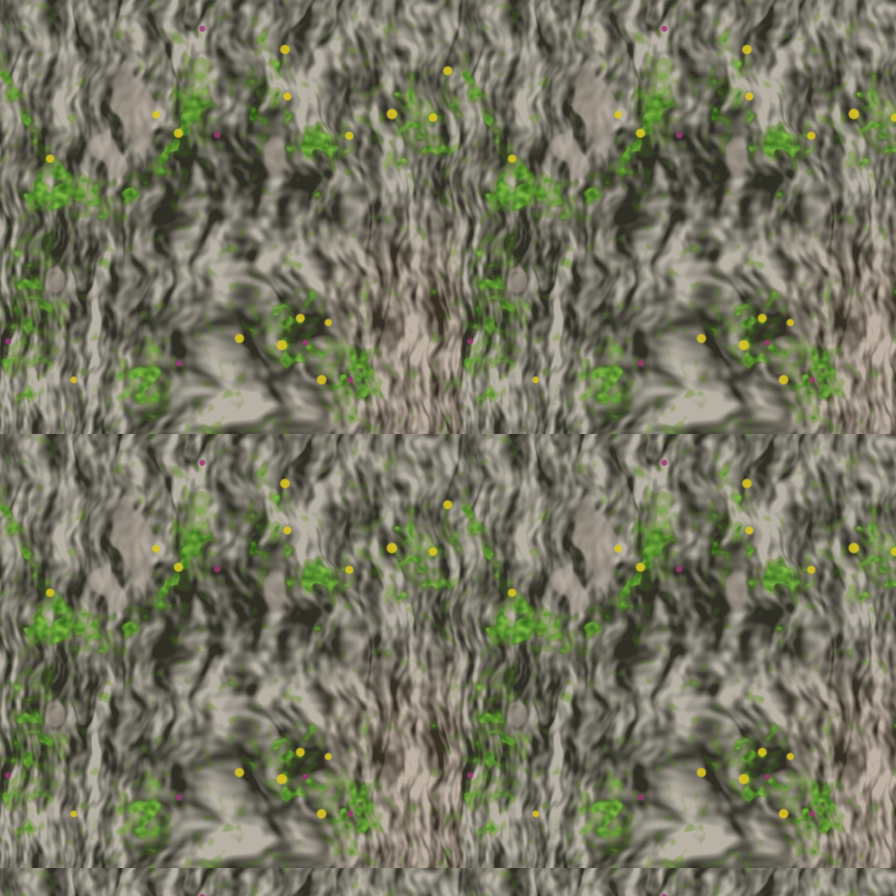
This texture is drawn by a Shadertoy shader. Its source:

```glsl
vec2 hash2(vec2 p) {
    vec2 k = vec2(dot(p, vec2(127.1, 311.7)), dot(p, vec2(269.5, 183.3)));
    return fract(sin(k) * 43758.5);
}

// Gradient noise on a lattice that wraps after the given number of cells
float corner(vec2 cell, vec2 offset, vec2 f, vec2 cells) {
    return dot(hash2(mod(cell + offset, cells) + cells) * 2.0 - 1.0, f - offset);
}

float noise(vec2 uv, vec2 cells) {
    vec2 p = uv * cells, i = floor(p), f = p - i;
    vec2 s = f * f * f * (f * (f * 6.0 - 15.0) + 10.0);
    float a = mix(corner(i, vec2(0, 0), f, cells), corner(i, vec2(1, 0), f, cells), s.x);
    float b = mix(corner(i, vec2(0, 1), f, cells), corner(i, vec2(1, 1), f, cells), s.x);
    return mix(a, b, s.y);
}

// Soft elliptical spot, wrapping sideways
float blob(vec2 uv, vec2 centre, vec2 radius) {
    vec2 q = uv - centre;
    q.x -= round(q.x);
    q /= radius;
    return exp(-dot(q, q));
}

// Where plants grow: an arc below the rock, then clumps and columns
float plantCover(vec2 uv) {
    float arcY = 0.46 - 6.0 * pow(abs(uv.x - 0.23), 2.0);
    float cover = 0.8 * exp(-pow((uv.y - arcY) / 0.035, 2.0)) * smoothstep(0.48, 0.40, uv.x);
    cover += blob(uv, vec2(0.12, 0.45), vec2(0.06, 0.04));
    cover += 0.8 * blob(uv, vec2(0.42, 0.24), vec2(0.05, 0.13));
    cover += 0.7 * blob(uv, vec2(0.57, 0.20), vec2(0.05, 0.10));
    cover += 1.2 * blob(uv, vec2(0.69, 0.33), vec2(0.06, 0.04));
    cover += 0.7 * blob(uv, vec2(0.90, 0.28), vec2(0.10, 0.12));
    cover += 0.8 * blob(uv, vec2(0.07, 0.70), vec2(0.07, 0.20));
    cover += 0.9 * blob(uv, vec2(0.32, 0.88), vec2(0.06, 0.10));
    cover += 0.8 * blob(uv, vec2(0.63, 0.75), vec2(0.08, 0.08));
    cover += 1.1 * blob(uv, vec2(0.76, 0.87), vec2(0.06, 0.07));
    cover += blob(uv, vec2(0.47, 0.99), vec2(0.05, 0.02));
    return cover;
}

// Weathered fibres that lean left or right across the tile
float barkTone(vec2 uv) {
    vec2 w = uv;
    w.x += 0.11 * cos(6.2832 * (uv.x - 0.28)) * uv.y;
    w.x += 0.05 * noise(uv, vec2(5, 6)) + 0.02 * noise(uv, vec2(13, 15));
    float tone = 0.55 + 0.5 * noise(uv, vec2(5, 4));
    tone += 0.9 * noise(w, vec2(23, 6)) + 0.9 * noise(w, vec2(43, 13));
    tone += 0.65 * noise(w, vec2(67, 37));
    float crack = 1.0 - smoothstep(0.0, 0.10, abs(noise(w, vec2(15, 5))));
    tone -= 0.30 * crack * smoothstep(-0.2, 0.2, noise(uv, vec2(7, 9)) + 0.1);
    tone -= 0.22 * blob(uv, vec2(0.32, 0.54), vec2(0.22, 0.06));
    tone += 0.14 * blob(uv, vec2(0.88, 0.86), vec2(0.10, 0.13));
    tone += 0.12 * blob(uv, vec2(0.72, 0.18), vec2(0.12, 0.14));
    return clamp(tone, 0.0, 1.0);
}

// Pointed rock: half width narrows to a peak above and a blunt foot below
float rockMask(vec2 uv) {
    float h = (uv.y - 0.135) / 0.225;
    float halfWidth = 0.056 * min(1.0, min(2.0 * h, 1.6 * (1.05 - h)));
    float d = abs(uv.x - 0.268 - 0.042 * h) - halfWidth;
    return smoothstep(0.007, -0.007, d + 0.02 * noise(uv, vec2(25, 25)));
}

void mainImage(out vec4 fragColor, in vec2 fragCoord) {
    // Tile space, measured downward from the top left
    vec2 p = fragCoord / iResolution.xy;
    vec2 uv = fract(vec2(p.x, 1.0 - p.y) / vec2(0.5156, 0.4844));

    float tone = barkTone(uv);
    vec3 col = mix(vec3(0.19, 0.185, 0.15), vec3(0.72, 0.70, 0.65), tone);
    col += vec3(0.03, 0.0, -0.005) * smoothstep(0.6, 0.9, uv.x) * smoothstep(0.4, 0.7, uv.y);

    // Pale stones
    float pebbles = blob(uv, vec2(0.222, 0.338), vec2(0.032, 0.034));
    pebbles += blob(uv, vec2(0.255, 0.385), vec2(0.022, 0.030));
    pebbles += 0.8 * blob(uv, vec2(0.595, 0.36), vec2(0.030, 0.060));
    pebbles += blob(uv, vec2(0.12, 0.645), vec2(0.024, 0.034));
    float stone = max(rockMask(uv), smoothstep(0.3, 0.6, pebbles));
    float grain = 0.22 * noise(uv, vec2(17, 13)) + 0.12 * (tone - 0.5);
    col = mix(col, vec3(0.62, 0.585, 0.54) + grain, 0.88 * stone);

    // Olive stain, then leafy clumps
    float cover = plantCover(uv);
    float leaf = noise(uv, vec2(41, 39));
    float growth = cover + 1.3 * leaf + 0.9 * noise(uv, vec2(17, 19)) - 0.6 * stone;
    vec3 olive = mix(vec3(0.22, 0.28, 0.14), vec3(0.56, 0.63, 0.40), tone);
    col = mix(col, olive, 0.85 * smoothstep(0.25, 0.65, growth));
    vec3 green = mix(vec3(0.22, 0.46, 0.10), vec3(0.50, 0.76, 0.26), 0.5 + 1.3 * noise(uv, vec2(61, 59)));
    col = mix(col, green, 0.85 * smoothstep(0.70, 1.10, growth));

    // Small blossoms, mostly yellow, sown among the plants
    vec2 grid = vec2(22, 21), cell = floor(uv * grid);
    vec2 pick = hash2(cell + 71.0), jitter = 0.3 + 0.4 * hash2(cell + 13.0);
    float sown = step(pick.x, 0.30 * plantCover((cell + 0.5) / grid));
    float size = mix(0.14, 0.25, pick.y);
    float bloom = sown * smoothstep(size + 0.06, size - 0.06, length(fract(uv * grid) - jitter));
    vec3 petal = pick.y < 0.18 ? vec3(0.62, 0.22, 0.45) : vec3(0.86, 0.78, 0.13);
    col = mix(col, petal, 0.9 * bloom);

    fragColor = vec4(clamp(col, 0.0, 1.0), 1.0);
}
```
